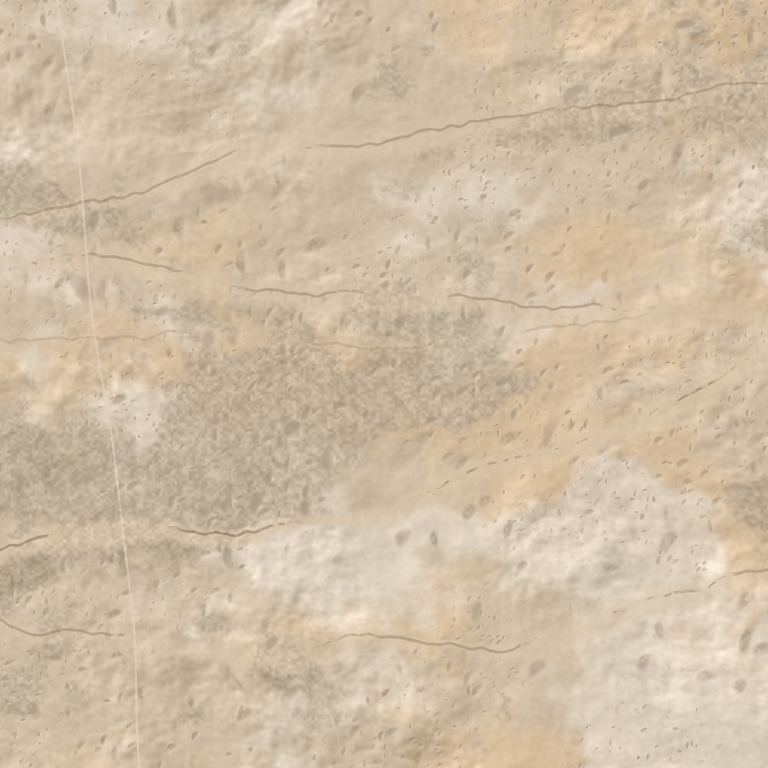
Reproduce this texture procedurally as a WebGL 2 fragment shader.

```glsl
#version 300 es
precision highp float;

uniform vec2 u_resolution;
out vec4 fragColor;

#define RELIEF 1.0
#define GRAIN_SCALE 250.0
#define GRAIN_STRENGTH 0.17
#define WASH_WIDTH 0.010
#define CHANNEL_WIDTH 0.0017
#define TAN vec3(0.815, 0.748, 0.652)
#define PEACH vec3(0.852, 0.745, 0.610)
#define PALE vec3(0.872, 0.822, 0.755)
#define GREY vec3(0.728, 0.668, 0.578)
#define SAND vec3(0.848, 0.772, 0.665)
#define SHADOW vec3(0.590, 0.515, 0.420)

float hash(vec2 p) {
    return fract(sin(dot(p, vec2(127.1, 311.7))) * 43758.5453);
}

float noise(vec2 p) {
    vec2 i = floor(p), f = fract(p);
    f = f * f * (3.0 - 2.0 * f);
    return mix(mix(hash(i), hash(i + vec2(1, 0)), f.x),
               mix(hash(i + vec2(0, 1)), hash(i + vec2(1, 1)), f.x), f.y);
}

float fbm(vec2 p) {
    float sum = 0.0, amp = 0.5;
    for (int i = 0; i < 5; i++) {
        sum += amp * noise(p);
        p = mat2(1.6, 1.2, -1.2, 1.6) * p + 17.3;
        amp *= 0.5;
    }
    return sum;
}

float glow(vec2 p, vec2 centre, vec2 radius) {
    vec2 d = (p - centre) / radius;
    return exp(-dot(d, d));
}

// Signed height above a wash whose course is a wandering parabola
float washOffset(vec2 p, vec3 course, float seed) {
    float y = course.x + p.x * (course.y + p.x * course.z);
    y += 0.040 * (noise(vec2(p.x * 6.0, seed)) - 0.5);
    y += 0.012 * (noise(vec2(p.x * 22.0, seed + 5.0)) - 0.5);
    y += 0.005 * (noise(vec2(p.x * 75.0, seed + 9.0)) - 0.5);
    return p.y - y;
}

// Scattered hollows: x is the dark side, y the lit side
vec2 hollows(vec2 p, float scale, float seed) {
    vec2 cell = floor(p * scale), result = vec2(0);
    for (int j = -1; j <= 1; j++)
    for (int i = -1; i <= 1; i++) {
        vec2 id = cell + vec2(i, j);
        float pick = hash(id + seed);
        vec2 d = p * scale - id - vec2(hash(id + seed + 3.1), hash(id + seed + 7.7));
        float turn = 0.2 + 1.5 * hash(id + seed + 11.0);
        d = mat2(cos(turn), -sin(turn), sin(turn), cos(turn)) * d;
        d.y += 0.6 * d.x * d.x;
        float size = mix(0.10, 0.25, pick * pick);
        vec2 shape = vec2(size * mix(1.0, 1.9, hash(id + seed + 19.0)), size * 0.7);
        float on = step(0.48, pick);
        result.x = max(result.x, on * (1.0 - smoothstep(0.45, 1.15, length(d / shape))));
        d.y += size * 0.8;
        result.y = max(result.y, on * (1.0 - smoothstep(0.3, 1.4, length(d / shape))));
    }
    return result;
}

void main() {
    vec2 p = gl_FragCoord.xy / u_resolution;
    vec2 warp = vec2(fbm(p * 5.0), fbm(p * 5.0 + 31.0)) - 0.48;
    vec2 q = p + 0.13 * warp;
    float detail = fbm(p * 32.0 + 8.0) - 0.48;
    float grain = noise(p * GRAIN_SCALE) * 0.6 + noise(p * GRAIN_SCALE * 0.53 + 40.0) * 0.4 - 0.5;

    // Broad ground colours
    float peach = fbm(q * vec2(4.0, 6.0) + 12.0) + 0.25 * detail + 0.10 * glow(p, vec2(0.65, 0.24), vec2(0.3, 0.14));
    vec3 colour = mix(TAN, PEACH, 0.85 * smoothstep(0.44, 0.66, peach));
    float pale = fbm(q * vec2(5.0, 7.0) + 53.0) + 0.3 * detail;
    pale += 0.32 * glow(q, vec2(0.93, 0.30), vec2(0.16, 0.12));
    pale += 0.32 * glow(q, vec2(0.92, 0.05), vec2(0.18, 0.13));
    pale += 0.22 * glow(q, vec2(1.0, 0.77), vec2(0.06, 0.09));
    colour = mix(colour, PALE, 0.9 * smoothstep(0.52, 0.72, pale));

    // Speckled scrub plains
    float scrub = fbm(q * vec2(5.0, 8.0) + 91.0) + 0.35 * detail;
    scrub += 0.26 * glow(q, vec2(0.31, 0.43), vec2(0.16, 0.14));
    scrub += 0.22 * glow(q, vec2(0.41, 0.64), vec2(0.17, 0.09));
    scrub += 0.20 * glow(q, vec2(0.36, 0.94), vec2(0.20, 0.09));
    scrub = smoothstep(0.54, 0.66, scrub);
    colour = mix(colour, GREY, 0.8 * scrub);

    // Eroded relief lit from the upper left
    vec2 light = vec2(-0.0022, 0.0026);
    vec2 r = (p + 0.05 * warp) * vec2(11.0, 13.0);
    float slope = fbm(r - light * 12.0) - fbm(r + light * 12.0);
    float rough = smoothstep(0.38, 0.62, fbm(p * 7.0 + 70.0));
    colour += RELIEF * slope * mix(0.45, 1.2, rough) * (1.0 - 0.5 * scrub);
    colour += 0.06 * detail;

    // Hollows and shrubs in three sizes
    float marks = 0.0, lit = 0.0;
    for (int i = 0; i < 3; i++) {
        float scale = 18.0 * exp2(float(i));
        vec2 h = hollows(p + 0.02 * warp + 0.16 * detail / scale, scale, float(i) * 23.0);
        float area = smoothstep(0.42, 0.60, fbm(p * 6.0 + float(i) * 14.0));
        marks = max(marks, h.x * area * (0.55 + grain));
        lit = max(lit, h.y * area);
    }
    colour = mix(colour, PALE, 0.35 * lit);
    colour = mix(colour, SHADOW, 0.75 * marks);

    // Washes with a dark broken channel and combed gullies below
    vec3 courses[5] = vec3[5](vec3(0.73, 0.15, 0.0), vec3(0.68, -0.20, 0.10),
        vec3(0.285, 0.0, 0.24), vec3(0.20, -0.23, 0.27), vec3(0.55, -0.02, 0.06));
    for (int i = 0; i < 5; i++) {
        float seed = float(i) * 13.0 + 2.0;
        float d = washOffset(p, courses[i], seed);
        float strength = i == 2 ? 1.0 : (i == 4 ? 0.35 : 0.7);
        float width = WASH_WIDTH * (0.5 + 1.5 * noise(vec2(p.x * 7.0, seed)));
        float comb = smoothstep(0.45, 0.8, noise(vec2(p.x * 85.0 + p.y * 25.0 + 3.0 * detail, p.y * 28.0)));
        float bank = smoothstep(-0.065, -0.045, d) * (1.0 - smoothstep(-0.025, -0.012, d));
        bank *= (1.0 - smoothstep(0.28, 0.45, p.x)) * noise(vec2(p.x * 9.0, seed));
        colour = mix(colour, SHADOW, 0.55 * comb * bank * strength);
        float bed = 1.0 - smoothstep(width * 0.4, width * 1.5, abs(d + 0.015 * detail));
        colour = mix(colour, SAND, 0.75 * bed * strength);
        float line = 1.0 - smoothstep(CHANNEL_WIDTH * 0.4, CHANNEL_WIDTH * 1.7, abs(d - 0.3 * width + 0.004 * detail));
        float broken = smoothstep(0.30, 0.55, noise(vec2(p.x * 11.0, seed + 4.0)) + 0.5 * grain);
        colour = mix(colour, SHADOW, 0.75 * line * broken * strength);
    }

    // Thin pale track
    float track = p.x - 0.19 + 0.11 * p.y - 0.018 * (noise(vec2(p.y * 5.0, 3.0)) - 0.5);
    colour = mix(colour, PALE, 0.65 * (1.0 - smoothstep(0.0006, 0.0024, abs(track))));

    // Fine grain
    colour += grain * GRAIN_STRENGTH * mix(0.25, 1.0, scrub);
    fragColor = vec4(clamp(colour, 0.0, 1.0), 1.0);
}
```
